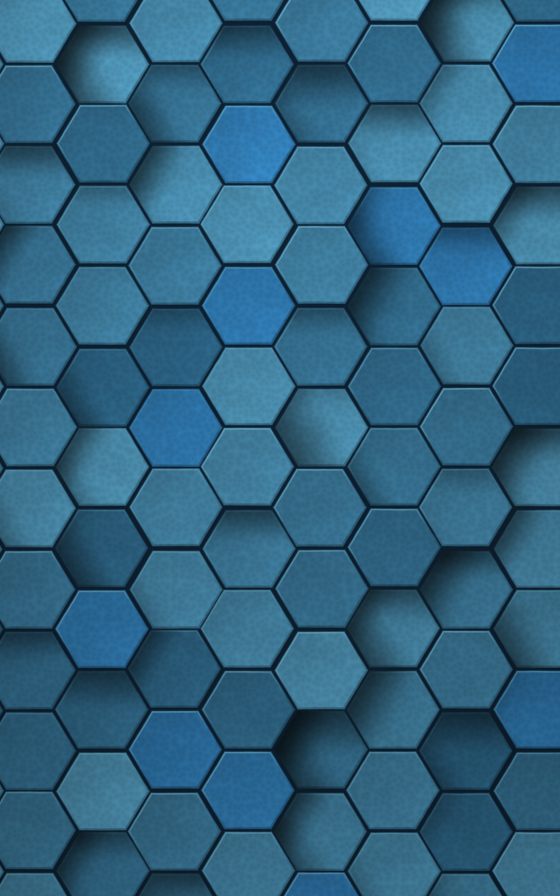
Write a Shadertoy shader that draws this pattern.

```glsl
// Wall of blue hexagonal tiles set at uneven heights, with soft cast shadows.

const vec2 LATTICE = vec2(1.7320508, 1.0);     // two columns by one row
const vec2 PITCH = vec2(0.0813, 0.0902);       // column and row step, canvas heights
const vec2 ANCHOR = vec2(0.1141, 0.0273);      // centre of one tile
const vec3 GROUT = vec3(0.045, 0.115, 0.175);
const vec3 DEEP = vec3(0.155, 0.355, 0.475);
const vec3 PALE = vec3(0.285, 0.535, 0.655);
const vec3 VIVID = vec3(0.165, 0.435, 0.640);
const vec3 GLINT = vec3(0.43, 0.67, 0.77);

float hash(vec2 p, float seed) {
    vec3 q = fract(vec3(p.xyx + seed * 7.31) * vec3(0.1031, 0.1030, 0.0973));
    q += dot(q, q.yzx + 33.33);
    return fract((q.x + q.y) * q.z);
}

// Distance to the nearest scattered point
float cellular(vec2 p) {
    vec2 cell = floor(p);
    float nearest = 1.5;
    for (int y = -1; y <= 1; y++)
    for (int x = -1; x <= 1; x++) {
        vec2 c = cell + vec2(x, y);
        vec2 point = c + vec2(hash(c, 1.0), hash(c, 2.0));
        nearest = min(nearest, length(point - p));
    }
    return nearest;
}

// Layered sines for broad mottling
float mottle(vec2 p) {
    float sum = 0.0, amp = 0.5;
    for (int i = 0; i < 4; i++) {
        sum += amp * sin(p.x + 1.7 * sin(p.y)) * sin(p.y * 1.2 + float(i));
        p = mat2(1.5, 1.1, -1.1, 1.5) * p;
        amp *= 0.55;
    }
    return sum;
}

// Centre of the flat-topped hexagon holding p
vec2 tileCentre(vec2 p) {
    vec2 a = round(p / LATTICE) * LATTICE;
    vec2 b = (floor(p / LATTICE) + 0.5) * LATTICE;
    return dot(p - a, p - a) < dot(p - b, p - b) ? a : b;
}

vec2 tileId(vec2 centre) {
    return round(centre / (0.5 * LATTICE)) + 40.0;
}

float tileHeight(vec2 centre) {
    return hash(tileId(centre), 3.0);
}

// Inset from the hexagon edge, positive inside
float hexInset(vec2 p) {
    p = abs(p);
    return 0.5 - max(p.y, dot(p, vec2(0.8660254, 0.5)));
}

// Light left after the neighbour on one side casts its shadow
float neighbourLight(vec2 local, vec2 centre, vec2 side, float strength) {
    float drop = max(tileHeight(centre + side) - tileHeight(centre) - 0.12, 0.0);
    float depth = 0.5 - dot(local, side);
    float fade = 1.0 - smoothstep(-0.08, 0.22 + 0.65 * drop, depth);
    return 1.0 - strength * fade * smoothstep(0.0, 0.45, drop);
}

vec3 tileColour(vec2 id) {
    vec3 col = mix(DEEP, PALE, hash(id, 4.0));
    return mix(col, VIVID, 0.9 * step(0.88, hash(id, 5.0)));
}

void mainImage(out vec4 fragColor, in vec2 fragCoord) {
    vec2 uv = fragCoord / iResolution.y;
    vec2 p = (uv - ANCHOR) / PITCH * vec2(0.8660254, 1.0);
    float pixel = 1.0 / (iResolution.y * PITCH.y);

    vec2 centre = tileCentre(p);
    vec2 local = p - centre;
    vec2 id = tileId(centre);

    // Slightly misplaced tile, so the joints vary in width
    vec2 slip = (vec2(hash(id, 6.0), hash(id, 7.0)) - 0.5) * 0.026;
    float inset = hexInset(local - slip) + 0.003 * mottle(p * 9.0);

    // Glaze, grain and a gentle slope of light
    vec3 col = tileColour(id);
    col *= 1.0 + 0.05 * mottle(p * 4.0 + id);
    col *= 0.94 + 0.12 * cellular(p * 15.0);
    col *= 1.0 + 0.14 * dot(local, vec2(0.6, -0.8));

    // Shadows from the upper and left neighbours
    float light = neighbourLight(local, centre, vec2(0.0, 1.0), 0.50);
    light *= neighbourLight(local, centre, vec2(-0.8660254, 0.5), 0.62);
    light *= neighbourLight(local, centre, vec2(-0.8660254, -0.5), 0.48);
    col *= light;

    // Bevel: bright on the upper left rim, dim on the lower right
    float facing = dot(normalize(local + 1e-4), vec2(-0.5, 0.8660254));
    float rim = smoothstep(0.018, 0.03, inset) * (1.0 - smoothstep(0.035, 0.055, inset));
    float shine = rim * smoothstep(-0.1, 0.8, facing) * light * light;
    col = mix(col, GLINT, shine * (0.15 + 0.55 * tileHeight(centre)));
    col *= 1.0 - 0.22 * rim * smoothstep(0.0, 0.8, -facing);

    // Dark joints, then light falling off towards the foot and sides
    float joint = 0.021;
    col = mix(GROUT, col, smoothstep(joint - 0.5 * pixel - 0.008, joint + 0.5 * pixel + 0.008, inset));
    float across = fragCoord.x / iResolution.x - 0.5;
    col *= mix(0.87, 1.07, smoothstep(0.0, 0.9, uv.y)) * (1.03 - 0.35 * across * across);

    fragColor = vec4(col, 1.0);
}
```
